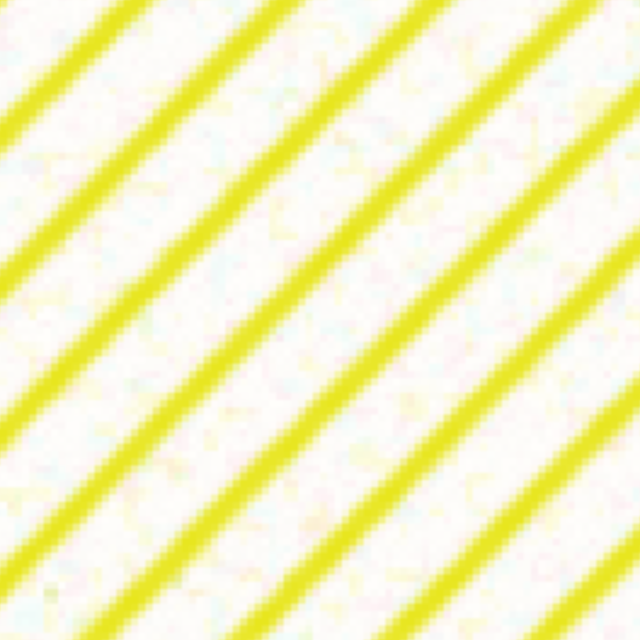
Reproduce this pattern procedurally as a Shadertoy shader.

```glsl
// Soft yellow diagonal stripes on near-white paper, drawn as a coarse mosaic.
// Each mosaic cell takes one colour from the stripe profile plus faint tinted
// speckle; neighbouring cells are blended across narrow smooth seams.

const float CELLS = 88.0;

float hash(vec2 p) {
    return fract(sin(dot(p, vec2(127.1, 311.7))) * 43758.5453);
}

float noise(vec2 p) {
    vec2 i = floor(p), f = fract(p);
    f = f * f * (3.0 - 2.0 * f);
    return mix(mix(hash(i), hash(i + vec2(1, 0)), f.x),
               mix(hash(i + vec2(0, 1)), hash(i + vec2(1, 1)), f.x), f.y);
}

// Paper with patches of yellow, pink and blue tint
vec3 paperColor(vec2 cell) {
    vec3 paper = vec3(1.0, 0.995, 0.985);
    float yellow = smoothstep(0.58, 0.95, noise(cell * 0.45 + 7.0));
    float pink = smoothstep(0.6, 0.95, noise(cell * 0.6 + 41.0));
    float blue = smoothstep(0.65, 0.95, noise(cell * 0.4 + 83.0));
    paper -= yellow * vec3(0.005, 0.005, 0.13);
    paper -= pink * vec3(0.0, 0.04, 0.02);
    paper -= blue * vec3(0.045, 0.0, 0.0);
    return paper - 0.012 * hash(cell + 5.0);
}

// Sparse olive specks, at most one per block of cells
float speck(vec2 cell) {
    vec2 block = floor(cell / 16.4);
    vec2 jitter = vec2(hash(block + 3.0), hash(block + 9.0)) - 0.5;
    vec2 center = (block + vec2(0.48, 0.45) + 0.16 * jitter) * 16.4;
    float present = step(0.72, hash(block + 21.0));
    return present * (1.0 - smoothstep(0.5, 1.7, length(cell - center)));
}

vec3 cellColor(vec2 cell) {
    vec2 p = cell / CELLS;

    // Distance to the stripe centre, in stripe periods
    float phase = (p.x - p.y + 0.785) / 0.233;
    phase += 0.025 * (noise(cell * 0.35) - 0.5);
    float d = abs(fract(phase + 0.5) - 0.5);
    float ink = 1.0 - smoothstep(0.03, 0.21, d);
    ink *= 0.93 + 0.09 * noise(cell * 0.5 + 17.0);

    // Faint pink fringe beside each stripe
    float fringe = smoothstep(0.16, 0.2, d) * (1.0 - smoothstep(0.2, 0.27, d));
    vec3 color = paperColor(cell);
    color -= fringe * noise(cell * 0.7 + 29.0) * vec3(0.0, 0.03, 0.015);
    color = mix(color, vec3(0.88, 0.92, 0.58), 0.65 * speck(cell));
    return mix(color, vec3(0.91, 0.902, 0.12), ink);
}

void mainImage(out vec4 fragColor, in vec2 fragCoord) {
    vec2 grid = fragCoord / iResolution.xy * CELLS - 0.5;
    vec2 cell = floor(grid) + 0.5;
    vec2 seam = smoothstep(0.2, 0.8, fract(grid));

    // Blend the four nearest cells
    vec3 below = mix(cellColor(cell), cellColor(cell + vec2(1, 0)), seam.x);
    vec3 above = mix(cellColor(cell + vec2(0, 1)), cellColor(cell + vec2(1, 1)), seam.x);
    fragColor = vec4(clamp(mix(below, above, seam.y), 0.0, 1.0), 1.0);
}
```
